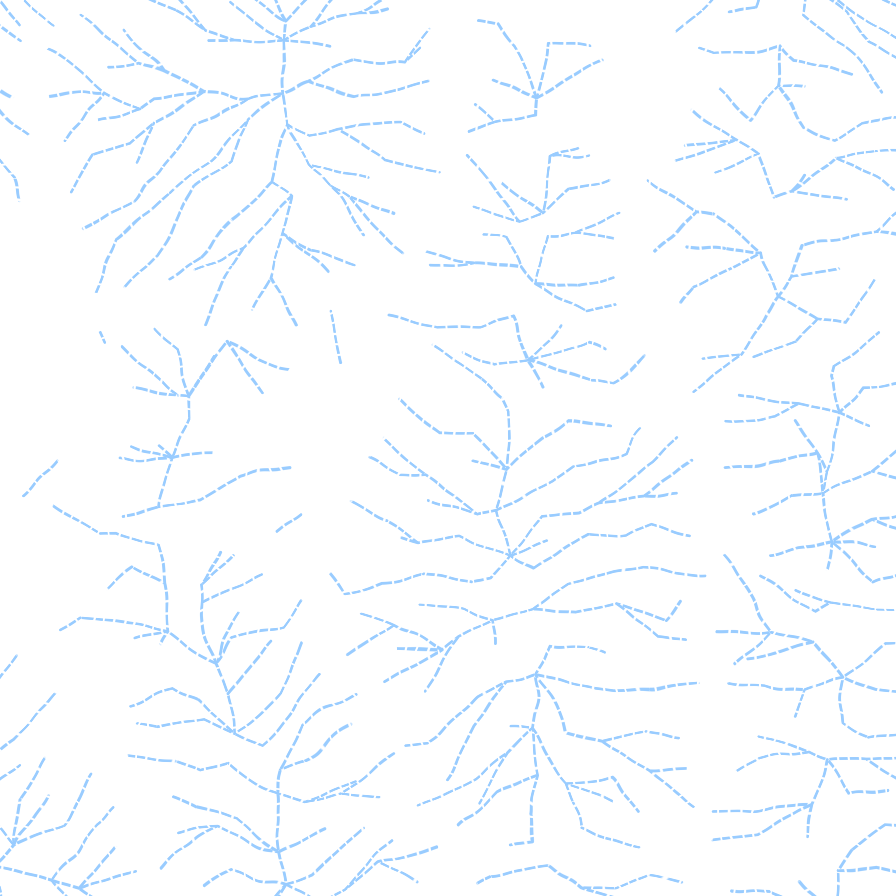
Write a WebGL 2 fragment shader that draws this pattern.

```glsl
#version 300 es
precision highp float;

// Branching stream network: thin dashed blue lines on white paper.
// Jittered grid nodes each drain to their steepest lower neighbour on a
// noise terrain; high ridges stay dry, and a warp makes the lines meander.

uniform vec2 u_resolution;
out vec4 fragColor;

const float CELLS = 24.0;          // drainage nodes across the canvas
const float FINE = 512.0 / CELLS;  // fine line units per cell

float hash(vec2 p) {
    vec3 q = fract(vec3(p.xyx) * 0.1031);
    q += dot(q, q.yzx + 33.33);
    return fract((q.x + q.y) * q.z);
}

float noise(vec2 p) {
    vec2 i = floor(p), f = fract(p);
    f = f * f * (3.0 - 2.0 * f);
    return mix(mix(hash(i), hash(i + vec2(1, 0)), f.x),
               mix(hash(i + vec2(0, 1)), hash(i + vec2(1, 1)), f.x), f.y);
}

// Terrain: broad hills cut by winding, mostly upright valleys
float terrain(vec2 p) {
    float bend = 0.7 * noise(p * 2.5 + 41.0);
    float valley = abs(sin(3.14159 * (p.x * 3.0 + bend - 1.2)));
    return 0.5 * valley + 0.85 * noise(p * 3.3 + 17.0);
}

// Node position in cell units (xy) and its height (z)
vec3 streamNode(vec2 cell) {
    vec2 jitter = vec2(hash(cell + 71.0), hash(cell + 137.0));
    vec2 pos = cell + 0.1 + 0.8 * jitter;
    return vec3(pos, terrain(pos / CELLS) + 0.05 * hash(cell + 211.0));
}

// Ink of one dashed reach from a to b
float dashedReach(vec2 p, vec2 a, vec2 b, float phase) {
    vec2 ab = b - a;
    float t = clamp(dot(p - a, ab) / dot(ab, ab), 0.0, 1.0);
    float side = length(p - a - ab * t) * FINE;
    float along = t * length(ab) * FINE + 3.0 * noise(p * 2.5);
    float fromDash = abs(fract(along / 6.5 + phase) - 0.5) * 6.5;
    return (1.0 - smoothstep(0.45, 1.1, side))
         * (1.0 - smoothstep(2.2, 3.0, fromDash));
}

void main() {
    vec2 uv = gl_FragCoord.xy / u_resolution;

    // Meander: a broad and a fine warp
    vec2 p = uv;
    p += 0.012 * (vec2(noise(uv * 14.0), noise(uv * 14.0 + 53.0)) - 0.5);
    p += 0.004 * (vec2(noise(uv * 45.0 + 9.0), noise(uv * 45.0 + 87.0)) - 0.5);
    p *= CELLS;
    vec2 home = floor(p);

    // Gather the surrounding 5 by 5 nodes
    vec3 nodes[25];
    for (int i = 0; i < 25; i++)
        nodes[i] = streamNode(home + vec2(i % 5 - 2, i / 5 - 2));

    // Drain each of the inner 3 by 3 nodes along its steepest descent
    float ink = 0.0;
    for (int y = 1; y <= 3; y++) {
        for (int x = 1; x <= 3; x++) {
            vec3 source = nodes[y * 5 + x];
            float phase = hash(home + vec2(x, y) + 307.0);
            if (source.z > 0.88 + 0.35 * phase) continue; // dry ridge

            float steepest = 0.0;
            vec2 outlet = source.xy;
            for (int k = 0; k < 9; k++) {
                vec3 next = nodes[(y + k / 3 - 1) * 5 + x + k % 3 - 1];
                float slope = (source.z - next.z)
                            / max(distance(source.xy, next.xy), 0.01);
                if (slope > steepest) {
                    steepest = slope;
                    outlet = next.xy;
                }
            }
            if (steepest > 0.0)
                ink = max(ink, dashedReach(p, source.xy, outlet, phase));
        }
    }

    vec3 paper = vec3(1.0);
    vec3 streamBlue = vec3(0.6, 0.8, 1.0);
    fragColor = vec4(mix(paper, streamBlue, ink), 1.0);
}
```
